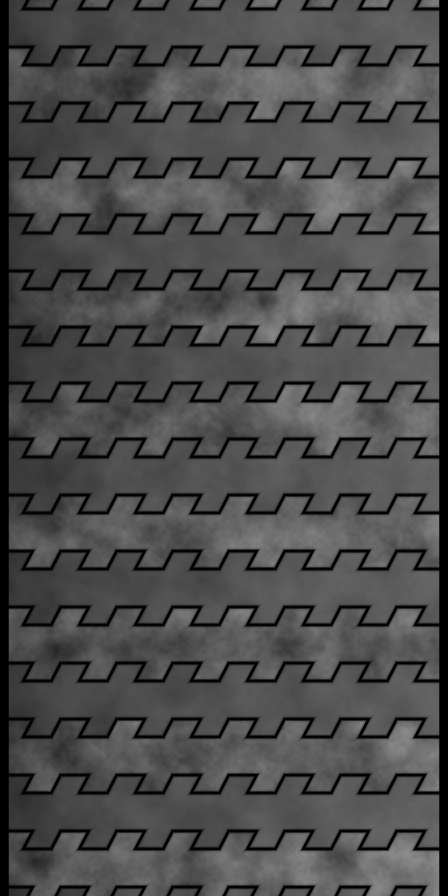
Give the GLSL for this pattern, as a Shadertoy shader.

```glsl
const vec2 GRID = vec2(8.0, 16.0);      // teeth across, seams down
const float TOOTH_HALF_HEIGHT = 0.16;   // in cells
const float TOOTH_LEAN = 0.52;          // sideways shift per unit of height
const float SEAM_HALF_WIDTH = 0.027;
const float SEAM_SHADE_WIDTH = 0.05;
const float BORDER = 0.155;             // black side margins, in cells
const vec3 SEAM_COLOR = vec3(0.01);
const float ROUGH_GRAY = 0.365;
const float SMOOTH_GRAY = 0.325;
const float ROUGH_CONTRAST = 0.42;
const float SMOOTH_CONTRAST = 0.14;
const float SIDE_LIGHT = 0.13;          // brightening from left to right

float hash(vec2 p) {
    vec3 q = fract(p.xyx * 0.1031);
    q += dot(q, q.yzx + 33.33);
    return fract((q.x + q.y) * q.z);
}

float valueNoise(vec2 p) {
    vec2 cell = floor(p), f = fract(p);
    f = f * f * (3.0 - 2.0 * f);
    float low = mix(hash(cell), hash(cell + vec2(1, 0)), f.x);
    float high = mix(hash(cell + vec2(0, 1)), hash(cell + vec2(1, 1)), f.x);
    return mix(low, high, f.y);
}

float fbm(vec2 p) {
    float sum = 0.0, amplitude = 0.5;
    for (int i = 0; i < 5; i++) {
        sum += amplitude * valueNoise(p);
        p = mat2(1.6, 1.2, -1.2, 1.6) * p + 17.3;
        amplitude *= 0.55;
    }
    return sum / 1.055;
}

// Distance to the leaning square wave; u is the sheared x, v the height.
float seamDistance(float u, float v) {
    float norm = inversesqrt(1.0 + TOOTH_LEAN * TOOTH_LEAN);
    float toSlant = abs(u - 0.5 * round(u / 0.5)) * norm;
    float slant = max(toSlant, abs(v) - TOOTH_HALF_HEIGHT);
    float center = v > 0.0 ? 0.25 : -0.25;
    float along = abs(fract(u - center + 0.5) - 0.5) - 0.25;
    float flatEdge = max(abs(abs(v) - TOOTH_HALF_HEIGHT), along * norm);
    return min(slant, flatEdge);
}

void mainImage(out vec4 fragColor, in vec2 fragCoord) {
    vec2 uv = fragCoord / iResolution.xy;
    vec2 p = uv * GRID;
    float pixel = GRID.y / iResolution.y;

    // Seam geometry and the plate on this side of it
    float seamRow = round(p.y);
    float v = p.y - seamRow;
    float u = p.x - TOOTH_LEAN * v;
    float d = seamDistance(u, v);
    float wave = fract(u) < 0.5 ? TOOTH_HALF_HEIGHT : -TOOTH_HALF_HEIGHT;
    float plate = v > wave ? seamRow : seamRow - 1.0;
    float rough = 1.0 - mod(plate, 2.0);

    // Mottled metal, alternating worn and smooth plates
    float mottle = fbm(p * 1.5 + plate * 7.1) - 0.5;
    float grain = valueNoise(p * 14.0) - 0.5;
    float gray = mix(SMOOTH_GRAY, ROUGH_GRAY, rough);
    gray += mottle * mix(SMOOTH_CONTRAST, ROUGH_CONTRAST, rough);
    gray += grain * mix(0.01, 0.03, rough);
    gray += SIDE_LIGHT * (uv.x - 0.5);
    gray *= mix(0.82, 1.0, smoothstep(0.0, 0.18, uv.x));

    // Soft shade beside the seam, then the seam itself
    gray *= mix(0.8, 1.0, smoothstep(SEAM_HALF_WIDTH, SEAM_HALF_WIDTH + SEAM_SHADE_WIDTH, d));
    float seam = 1.0 - smoothstep(-0.6 * pixel, 0.6 * pixel, d - SEAM_HALF_WIDTH);
    vec3 color = mix(vec3(gray), SEAM_COLOR, seam);

    // Side margins
    float inside = min(p.x, GRID.x - p.x) - BORDER;
    color *= smoothstep(-0.5 * pixel, 0.5 * pixel, inside);
    fragColor = vec4(color, 1.0);
}
```
